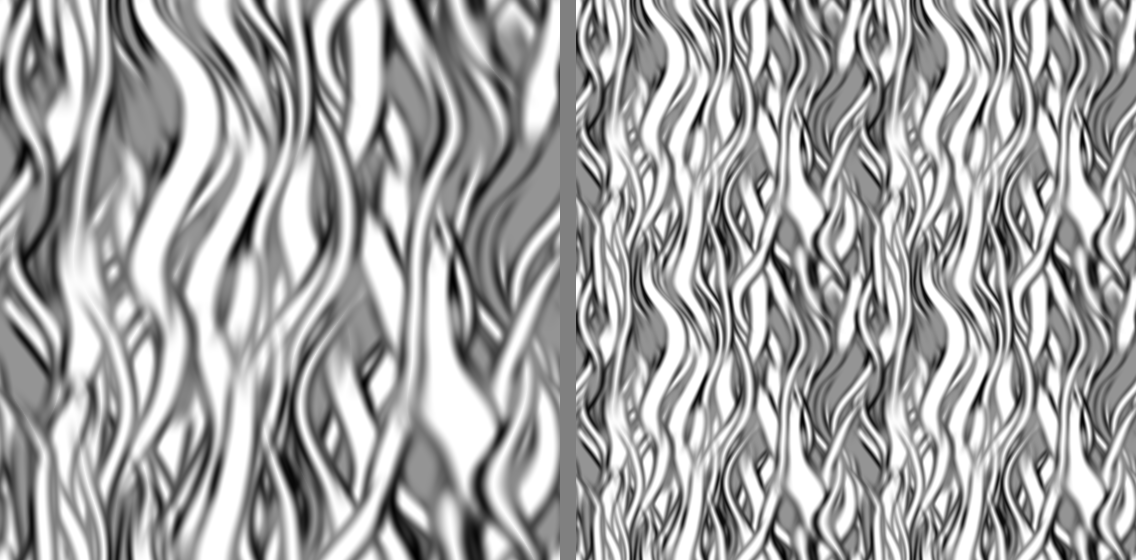
Left: one tile. Right: repeated 2 by 2.
This pattern is drawn by a WebGL 2 fragment shader. Its source:

```glsl
#version 300 es
precision highp float;

uniform vec2 u_resolution;
out vec4 fragColor;

const int STRANDS = 88;

float hash(vec2 p) {
    vec3 q = fract(p.xyx * vec3(0.1031, 0.1030, 0.0973));
    q += dot(q, q.yzx + 33.33);
    return fract((q.x + q.y) * q.z);
}

// Value noise on a grid that wraps across the canvas
float wrappedNoise(vec2 uv, vec2 cells) {
    vec2 p = uv * cells;
    vec2 cell = floor(p);
    vec2 f = p - cell;
    f = f * f * (3.0 - 2.0 * f);
    vec2 a = mod(cell, cells);
    vec2 b = mod(cell + 1.0, cells);
    vec2 seed = cells * 3.0;
    return mix(mix(hash(a + seed), hash(vec2(b.x, a.y) + seed), f.x),
               mix(hash(vec2(a.x, b.y) + seed), hash(b + seed), f.x), f.y);
}

void main() {
    vec2 uv = gl_FragCoord.xy / u_resolution;

    // Shared sideways flow keeps neighbouring strands loosely parallel
    float flowX = uv.x + 0.12 * (wrappedNoise(uv, vec2(3.0, 4.0)) - 0.5)
                       + 0.03 * (wrappedNoise(uv, vec2(7.0, 8.0)) - 0.5);

    // Uneven ink along the rims
    float ink = smoothstep(0.1, 0.85, wrappedNoise(uv, vec2(20.0, 14.0)));

    float shade = 0.58;
    for (int i = 0; i < STRANDS; i++) {
        float id = float(i);
        float size = hash(vec2(id, 11.0));
        float reach = mix(0.15, 0.4, hash(vec2(id, 23.0)));
        float y = fract(uv.y - hash(vec2(id, 37.0)) + 0.5) - 0.5;
        float along = abs(y) / reach;
        if (along >= 1.0) continue;

        // Swaying centre line and distance to it, wrapped in x
        float frequency = mix(8.0, 15.0, hash(vec2(id, 41.0)));
        float steepness = mix(0.2, 0.75, hash(vec2(id, 53.0)));
        float angle = frequency * y + 6.2832 * hash(vec2(id, 67.0));
        float slope = steepness * cos(angle);
        float centre = id * 0.618034 + steepness / frequency * sin(angle);
        float x = fract(flowX - centre + 0.5) - 0.5;
        float halfWidth = mix(0.011, 0.036, size * size) * sqrt(1.0 - along * along);
        float edge = abs(x) * inversesqrt(1.0 + slope * slope) - halfWidth;

        // Pale or grey body with one heavy and one light rim
        bool isGrey = id < 50.0 && hash(vec2(id, 79.0)) < 0.2;
        float fill = isGrey ? 0.58 : 1.0;
        float side = hash(vec2(id, 83.0)) < 0.5 ? -x : x;
        float rim = mix(0.55, -0.02, ink * (side > 0.0 ? 1.0 : 0.55));
        float body = 1.0 - smoothstep(-0.012, 0.009, edge);
        float cover = 1.0 - smoothstep(0.003, 0.023, edge);
        cover *= 1.0 - smoothstep(0.6, 1.0, along);
        shade = mix(shade, mix(rim, fill, body), cover);
    }

    fragColor = vec4(vec3(clamp(shade, 0.0, 1.0)), 1.0);
}
```
